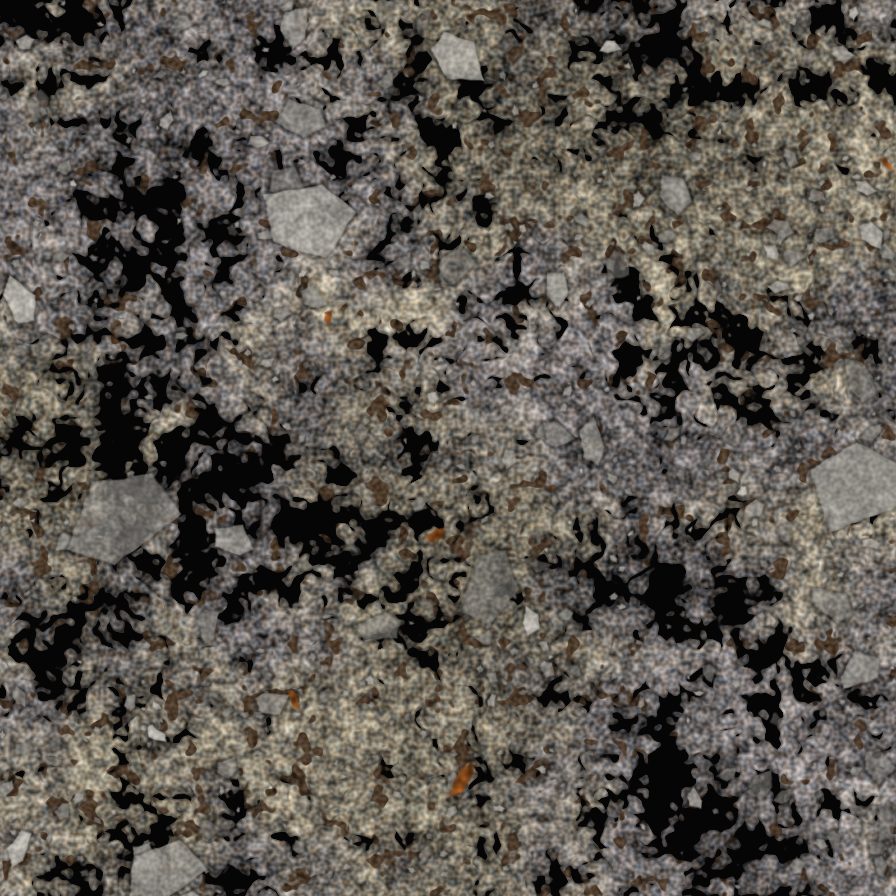
This texture is drawn by a WebGL 1 fragment shader. Its source:

```glsl
precision highp float;
// Draws rough grey gravel: gritty dust, black pores, pale angular chips and rust flakes.

uniform vec2 u_resolution;

const vec3 VOID_BLACK = vec3(0.025, 0.02, 0.02);
const vec3 EARTH_BROWN = vec3(0.30, 0.23, 0.17);
const vec3 RUST = vec3(0.52, 0.27, 0.08);
const vec3 COOL_TINT = vec3(1.035, 0.99, 0.985);
const vec3 WARM_TINT = vec3(1.07, 1.01, 0.88);
const vec3 CHIP_TINT = vec3(1.03, 1.01, 0.97);
const float TAU = 6.28318;

vec2 hash2(vec2 p) {
  vec3 q = fract(p.xyx * vec3(0.1031, 0.1030, 0.0973));
  q += dot(q, q.yzx + 33.33);
  return fract((q.xx + q.yz) * q.zy);
}

float gradientDot(vec2 cell, vec2 offset) {
  float angle = TAU * hash2(cell).x;
  return dot(vec2(cos(angle), sin(angle)), offset);
}

// Gradient noise, roughly -0.7 to 0.7
float noise(vec2 p) {
  vec2 i = floor(p);
  vec2 f = p - i;
  vec2 w = f * f * f * (f * (f * 6.0 - 15.0) + 10.0);
  vec2 e = vec2(1.0, 0.0);
  float low = mix(gradientDot(i, f), gradientDot(i + e, f - e), w.x);
  float high = mix(gradientDot(i + e.yx, f - e.yx), gradientDot(i + 1.0, f - 1.0), w.x);
  return mix(low, high, w.y);
}

// Broad field: high where the ground is broken up, low where it is dusty
float porosity(vec2 p) {
  return noise(p * 3.3 + 17.0) + 0.6 * noise(p * 7.5 + 41.0);
}

// Irregular convex five-sided stone
float stoneDistance(vec2 p, float radius, float stretch, vec2 seed) {
  float turn = TAU * hash2(seed + 3.0).x;
  float c = cos(turn);
  float s = sin(turn);
  p = mat2(c, s, -s, c) * p * vec2(1.0, stretch);
  float d = -1.0;
  for (int i = 0; i < 5; i++) {
    float side = float(i);
    vec2 rnd = hash2(seed + side * 7.3 + 11.0);
    float angle = TAU * (side + 0.5 * rnd.x) / 5.0;
    d = max(d, dot(p, vec2(cos(angle), sin(angle))) - radius * mix(0.6, 1.0, rnd.y));
  }
  return d / stretch;
}

// Scattered stones: x = distance in canvas units, yz = random values of the stone
vec3 scatter(vec2 p, float cells, float density, float stretch, float seed) {
  vec2 home = floor(p * cells);
  vec3 nearest = vec3(1.0, 0.5, 0.5);
  for (int y = -1; y <= 1; y++) {
    for (int x = -1; x <= 1; x++) {
      vec2 cell = home + vec2(float(x), float(y));
      vec2 key = cell + seed;
      vec2 center = cell + 0.1 + 0.8 * hash2(key);
      vec2 pick = hash2(key + 57.0);
      if (pick.x < density * (1.0 - 1.6 * porosity(center / cells))) {
        float radius = mix(0.15, 0.32, pick.y);
        float d = stoneDistance(p * cells - center, radius, stretch, key) / cells;
        if (d < nearest.x) nearest = vec3(d, hash2(key + 83.0));
      }
    }
  }
  return nearest;
}

// Lays stones over the ground with a thin dark contact line
vec3 layStones(vec3 ground, vec3 stone, float grain, float minCover) {
  float tone = mix(0.50, 0.72, stone.y) + grain;
  float rim = smoothstep(-0.004, 0.0, stone.x);
  float cover = smoothstep(0.001, -0.0015, stone.x) * mix(minCover, 1.0, stone.z);
  float contact = smoothstep(0.005, 0.0, stone.x);
  ground *= 1.0 - 0.3 * contact;
  return mix(ground, CHIP_TINT * tone * (1.0 - 0.1 * rim), cover);
}

void main() {
  vec2 uv = gl_FragCoord.xy / u_resolution.y;
  vec2 warp = vec2(noise(uv * 55.0 + 5.0), noise(uv * 55.0 + 91.0));
  vec2 rough = uv + 0.006 * warp;
  float pores = porosity(uv);

  // Gritty ground, from single grains up to broad patches
  float fine = noise(uv * 195.0);
  float grit = noise(uv * 98.0 + 23.0);
  float clump = noise(rough * 40.0 + 61.0);
  float patches = noise(uv * 13.0 + 7.0);
  float tone = 0.445 + 0.27 * fine + 0.30 * grit + 0.24 * clump
             + 0.17 * patches + 0.15 * noise(uv * 4.0 + 29.0);
  float warmth = smoothstep(-0.2, 0.35, noise(uv * 3.0 + 73.0) + 0.5 * patches);
  vec3 color = tone * mix(COOL_TINT, WARM_TINT, warmth);
  color += vec3(0.05, 0.0, -0.05) * noise(uv * 110.0 + 131.0);

  // Earthy stains
  float stain = noise(rough * 34.0 + 151.0) + 0.5 * noise(uv * 90.0 + 163.0);
  color = mix(color, EARTH_BROWN + 0.15 * fine, smoothstep(0.32, 0.46, stain + 0.08 * warmth));

  // Black pores and winding gaps between clumps
  float gap = 0.25 - 1.2 * abs(noise(rough * 45.0 + 181.0));
  float depth = noise(rough * 25.0 + 197.0) + gap + 0.4 * grit + pores;
  color *= 1.0 - 0.42 * smoothstep(0.12, 0.42, depth);
  color = mix(color, VOID_BLACK, smoothstep(0.38, 0.47, depth));

  // Pale chips, smallest first
  vec2 edgeUv = uv + 0.0025 * warp + 0.001 * vec2(fine, grit);
  float chipGrain = 0.13 * fine + 0.12 * grit + 0.10 * clump;
  color = layStones(color, scatter(edgeUv, 58.0, 0.14, 1.3, 211.0), chipGrain, 0.4);
  color = layStones(color, scatter(edgeUv, 26.0, 0.22, 1.4, 307.0), chipGrain, 0.3);
  color = layStones(color, scatter(edgeUv, 11.0, 0.25, 1.5, 401.0), chipGrain, 0.4);
  color = layStones(color, scatter(edgeUv, 5.0, 0.22, 1.3, 503.0), chipGrain, 0.6);

  // Rare slender rust flakes
  float flake = scatter(edgeUv, 13.0, 0.025, 2.6, 607.0).x;
  color = mix(color, RUST * (1.0 + 0.9 * grit), 0.9 * smoothstep(0.001, -0.002, flake));

  gl_FragColor = vec4(clamp(color, 0.0, 1.0), 1.0);
}
```
